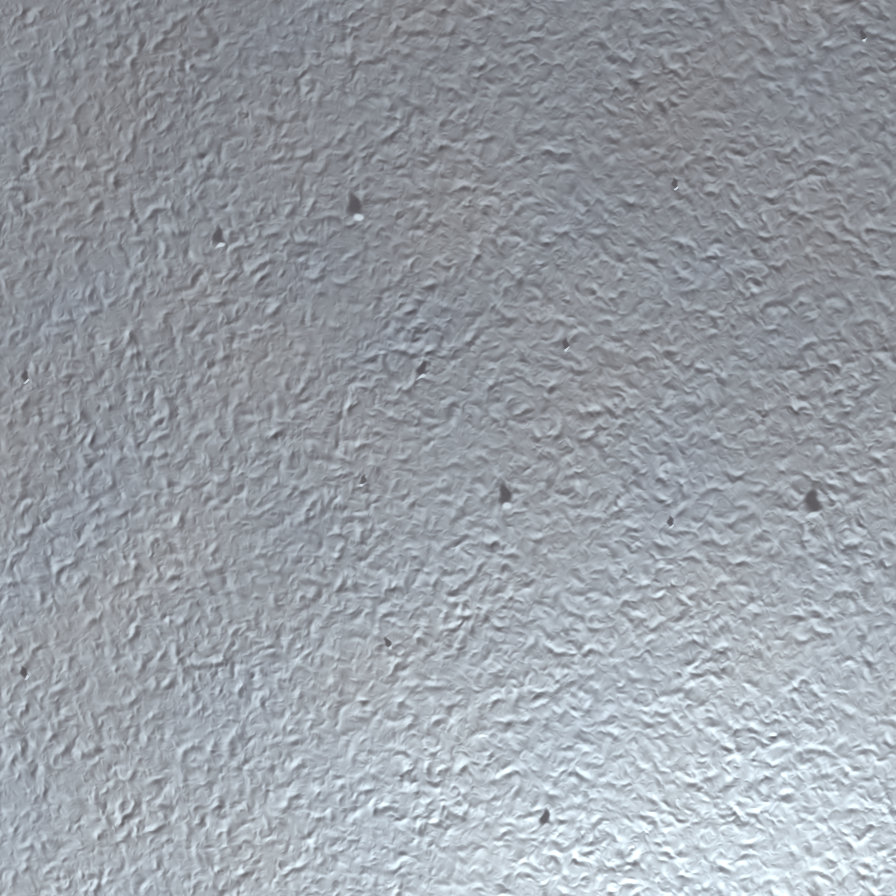
A Shadertoy shader for this texture:

```glsl
vec3 hash3(vec2 cell) {
    vec3 p = fract(cell.xyx * vec3(0.1031, 0.1030, 0.0973));
    p += dot(p, p.yxz + 33.33);
    return fract((p.xxy + p.yzz) * p.zyx);
}

// Slope towards the light of a plaster made of short, randomly turned ridges
float ridgeSlope(vec2 p, vec2 light) {
    vec2 cell = floor(p);
    float slope = 0.0;
    for (int y = -1; y <= 1; y++)
    for (int x = -1; x <= 1; x++) {
        vec2 id = cell + vec2(x, y);
        vec3 rnd = hash3(id);
        vec3 shape = hash3(id + 71.7);
        float angle = shape.x * 6.2832;
        mat2 turn = mat2(cos(angle), -sin(angle), sin(angle), cos(angle));
        vec2 q = turn * (p - id - rnd.xy);
        q.y += 0.25 * (shape.y - 0.5) * cos(q.x * 4.0);
        vec2 sharpness = 1.0 / vec2(0.28, 0.06);
        float ridge = exp(-dot(q * q, sharpness)) * (rnd.z * 2.0 - 0.9);
        slope += 2.0 * dot(q * sharpness, turn * light) * ridge;
    }
    return slope;
}

float softWaves(vec2 p) {
    return (sin(p.x * 1.3 + 2.0 * sin(p.y * 0.7)) + sin(p.y * 1.7 + 1.6 * sin(p.x * 0.9 + 1.0))
          + sin(p.x * 2.1 - p.y * 1.9 + 1.5 * sin(p.y * 1.3))) / 3.0;
}

// Sparse chips: x is the dark hollow, y the lit lower lip
vec2 chips(vec2 uv) {
    vec2 p = uv * 6.0;
    vec2 cell = floor(p);
    vec2 result = vec2(0.0);
    for (int y = -1; y <= 1; y++)
    for (int x = -1; x <= 1; x++) {
        vec2 id = cell + vec2(x, y);
        vec3 rnd = hash3(id + 19.0);
        vec3 kind = hash3(id + 143.0);
        float size = mix(0.025, 0.065, kind.y * kind.y * kind.y);
        vec2 q = (p - id - 0.15 - 0.7 * rnd.xy) / size;
        q.x += q.y * (kind.z - 0.4) * 0.9;
        q += 0.15 * sin(q.yx * 3.0 + kind.xy * 6.0);
        float present = step(0.7, rnd.z);
        float hollow = length(vec2(q.x / max(1.0 - 0.3 * q.y, 0.3), q.y * 0.55));
        float lip = length(vec2(q.x - 0.2, (q.y + 1.5 - 0.5 * q.x) * 1.8));
        result = max(result, present * vec2(1.0 - smoothstep(0.4, 1.1, hollow),
                                            1.0 - smoothstep(0.3, 0.95, lip)));
    }
    return result;
}

void mainImage(out vec4 fragColor, in vec2 fragCoord) {
    vec2 uv = fragCoord / iResolution.xy;

    // Broad light: dim top, glow at the lower right
    vec2 fromGlow = (uv - vec2(0.8, 0.0)) / vec2(0.46, 0.36);
    float glow = exp(-dot(fromGlow, fromGlow));
    float tone = 0.52 + 0.12 * pow(1.0 - uv.y, 1.5) + 0.175 * glow;
    tone += 0.012 * softWaves(uv * 11.0);

    // Plaster relief, lit from the upper left at left and from above at right
    vec2 light = normalize(mix(vec2(-0.95, 0.45), vec2(0.2, 1.0), smoothstep(0.0, 0.9, uv.x)));
    vec2 p = uv + 0.001 * vec2(softWaves(uv * 90.0), softWaves(uv.yx * 90.0 + 5.0));
    float relief = 0.9 * ridgeSlope(p * 62.0, light) + 0.65 * ridgeSlope(p * 101.0 + 31.0, light);
    relief += 0.3 * ridgeSlope(p * 157.0 + 63.0, light);
    float strength = mix(0.084, 0.056, uv.y) + 0.03 * glow;
    strength *= 1.0 + 0.25 * softWaves(uv * 17.0 + 3.0);
    tone += strength * relief / (1.0 + 0.14 * abs(relief));

    // Chips in the surface
    vec2 chip = chips(uv);
    tone = mix(tone, 0.33, chip.x * 0.85);
    tone = mix(tone, 0.88, chip.y * 0.8);

    // Cool grey, with faint warm and blue patches
    vec3 color = vec3(tone, 1.12 * tone - 0.05, 1.15 * tone - 0.04);
    color += vec3(0.006, 0.0, -0.008) * softWaves(uv * 14.0 + 8.0);
    fragColor = vec4(clamp(color, 0.0, 1.0), 1.0);
}
```
